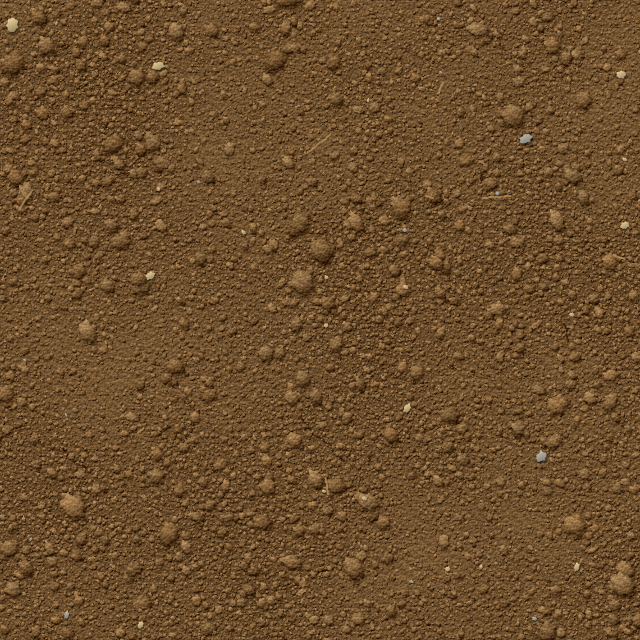
A Shadertoy shader for this texture:

```glsl
// Dry brown soil: crumbly clods of many sizes with pale pebbles, straws and cracks.
#define DARK_SOIL vec3(0.23, 0.14, 0.05)
#define PALE_SOIL vec3(0.61, 0.47, 0.30)
#define LIGHT_DIR vec2(-0.45, 0.89)
#define GROUND_TONE 0.53
#define CLOD_TONE 0.70
#define SHADOW 0.66
#define GRAIN 0.70
#define CONTRAST 1.38
#define CLOD_LAYERS 6
#define FINEST_CELLS 140.0
#define LAYER_RATIO 0.68

vec3 hash3(vec2 p) {
    vec3 q = fract(p.xyx * vec3(0.1031, 0.1030, 0.0973));
    q += dot(q, q.yxz + 33.33);
    return fract((q.xxy + q.yzz) * q.zyx);
}

vec2 rotate(vec2 p, float angle) {
    float c = cos(angle), s = sin(angle);
    return vec2(c * p.x - s * p.y, s * p.x + c * p.y);
}

// Layered, warped sines in 0..1: broad loose and trodden patches
float patches(vec2 p) {
    float sum = 0.0, weight = 0.5;
    p *= 9.0;
    for (int i = 0; i < 5; i++) {
        p = rotate(p, 1.1) + 2.3;
        sum += weight * sin(p.x + 1.4 * sin(p.y * 0.8));
        p *= 1.8;
        weight *= 0.65;
    }
    return clamp(0.5 + 0.45 * sum, 0.0, 1.0);
}

// Distance to the nearest cell point
float cellular(vec2 p) {
    float nearest = 2.0;
    for (int j = -1; j <= 1; j++)
    for (int i = -1; i <= 1; i++) {
        vec2 cell = floor(p) + vec2(i, j);
        nearest = min(nearest, length(cell + hash3(cell).xy - p));
    }
    return nearest;
}

// Fine relief lit from one side
float relief(vec2 p) {
    return cellular(p + 0.3 * LIGHT_DIR) - cellular(p);
}

// Chipped five-sided outline: 0 at the centre, about 1 at the edge
float lump(vec2 d, float radius, vec3 rnd) {
    d = rotate(d, 6.283 * rnd.x);
    d.y *= 1.0 + 0.5 * rnd.y;
    float a = atan(d.y, d.x + 1e-5);
    float side = 6.283 / 5.0;
    float facet = cos(mod(a + 9.0 * rnd.z, side) - 0.5 * side);
    float wobble = 0.14 * sin(2.0 * a + 9.0 * rnd.z) + 0.07 * sin(7.0 * a + 17.0 * rnd.y);
    return length(d) * (0.15 + 0.9 * facet + wobble) / radius;
}

float coverage(float dist, float blur) {
    return 1.0 - smoothstep(1.0 - blur, 1.0 + blur, dist);
}

// One layer of clods with shadows; surface holds tone and warmth
void addClods(inout vec2 surface, vec2 uv, float cells, float density) {
    vec2 p = uv * cells;
    for (int j = -1; j <= 1; j++)
    for (int i = -1; i <= 1; i++) {
        vec2 cell = floor(p) + vec2(i, j);
        vec3 place = hash3(cell + floor(cells));
        vec3 form = hash3(cell + floor(cells) + 57.0);
        if (place.z > density) continue;
        vec2 d = p - cell - 0.5 - 0.7 * (place.xy - 0.5);
        float radius = mix(0.22, 0.44, form.z * form.z);
        float blur = 0.5 * cells / (iResolution.y * radius);
        float shade = coverage(lump(d + 0.32 * radius * LIGHT_DIR, radius, form), 0.28);
        surface.x = mix(surface.x, 0.06, SHADOW * shade);
        float dist = lump(d, radius, form);
        float lit = 0.36 * dot(d, LIGHT_DIR) / radius - 0.25 * pow(min(dist, 1.0), 4.0);
        float tone = CLOD_TONE + lit + 0.24 * (form.y - 0.5);
        surface = mix(surface, vec2(tone, mix(0.2, 0.7, form.x)), coverage(dist, blur));
    }
}

// Pale or grey stones, one at most per cell
void addPebbles(inout vec3 color, vec2 uv, float cells, float share) {
    vec2 p = uv * cells;
    vec3 place = hash3(floor(p) + 211.0), form = hash3(floor(p) + 307.0);
    if (place.z > share) return;
    vec2 d = fract(p) - 0.5 - 0.5 * (place.xy - 0.5);
    float radius = mix(0.04, 0.15, pow(form.x, 4.0));
    float dist = lump(d, radius, form);
    float blur = 0.7 * cells / (iResolution.y * radius);
    color *= 1.0 - 0.5 * coverage(lump(d + 0.4 * radius * LIGHT_DIR, radius, form), 0.4);
    vec3 stone = mix(vec3(0.76, 0.67, 0.49), vec3(0.62, 0.61, 0.58), step(0.6, form.y));
    stone *= 1.0 + 0.2 * dot(d, LIGHT_DIR) / radius;
    color = mix(color, stone, coverage(dist, blur));
}

// Thin wavy strokes: straws and cracks, one at most per cell
float stroke(vec2 uv, float cells, float share, float width, float wave, float seed) {
    vec2 p = uv * cells;
    vec3 place = hash3(floor(p) + seed), form = hash3(floor(p) + seed + 31.0);
    if (place.z > share) return 0.0;
    vec2 d = rotate(fract(p) - 0.5 - 0.3 * (place.xy - 0.5), 3.14 * form.x);
    d.y += wave * (sin(23.0 * d.x + 6.0 * form.y) + 0.5 * sin(61.0 * d.x));
    d.x -= clamp(d.x, -0.28 * form.z, 0.28 * form.z);
    float pixel = cells / iResolution.y;
    return 1.0 - smoothstep(width * cells, width * cells + pixel, length(d));
}

void mainImage(out vec4 fragColor, in vec2 fragCoord) {
    vec2 uv = fragCoord / iResolution.y;
    float loose = patches(uv);
    float grain = GRAIN * (0.7 * relief(uv * 230.0) + 0.5 * relief(rotate(uv, 0.6) * 120.0));

    // Ground, then clods from fine crumbs to coarse lumps
    vec2 surface = vec2(GROUND_TONE + 0.16 * (0.5 - loose), 0.4);
    surface.x -= 0.35 * stroke(uv, 5.0, 0.3, 0.0010, 0.012, 83.0);
    float cells = FINEST_CELLS, density = 0.85;
    for (int k = 0; k < CLOD_LAYERS; k++) {
        addClods(surface, uv, cells, density * mix(0.4, 1.5, loose));
        cells *= LAYER_RATIO;
        density *= 0.67;
    }

    // Soil colour with warm and dull crumbs
    float tone = 0.5 + CONTRAST * (surface.x + grain - GROUND_TONE);
    vec3 color = mix(DARK_SOIL, PALE_SOIL, clamp(tone, -0.25, 1.3));
    color *= mix(vec3(0.98, 1.01, 1.06), vec3(1.04, 0.99, 0.92), surface.y);

    // Scattered debris
    addPebbles(color, uv, 15.0, 0.15);
    float straw = stroke(uv, 11.0, 0.08, 0.0007, 0.004, 149.0);
    color = mix(color, vec3(0.72, 0.58, 0.37), 0.75 * straw);
    fragColor = vec4(color, 1.0);
}
```
